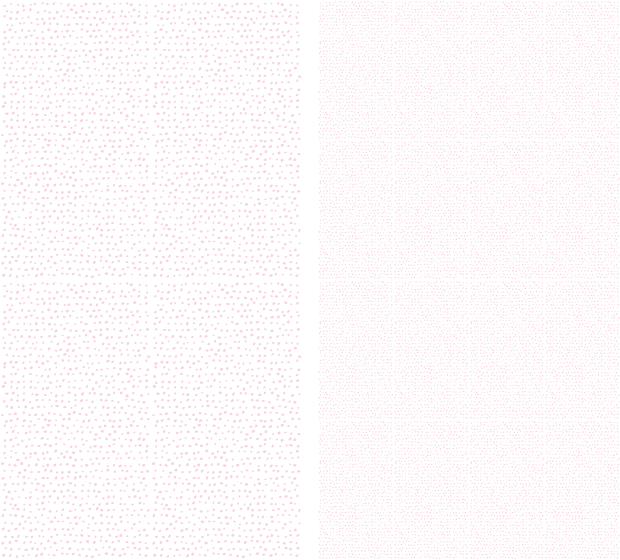
Left: one tile. Right: repeated 2 by 2.
A WebGL 1 fragment shader for this pattern:

```glsl
precision highp float;
// Small hand-dabbed pink dots scattered on white, in a seamless block repeat.
// Each block holds a staggered, jittered grid of tilted ellipses, with a narrow
// blank gutter around the block so that no dot crosses its border.

uniform vec2 u_resolution;

const vec3 PAPER = vec3(1.0);
const vec3 PINK = vec3(0.975, 0.825, 0.865);
const vec2 BLOCKS = vec2(2.0);          // whole repeats across the canvas
const vec2 CELLS = vec2(23.0, 43.0);    // dots across one block
const float GUTTER = 0.5;               // blank strip between blocks, in cells
const float STAGGER = 0.17;             // sideways shift of alternate rows
const vec2 JITTER = vec2(0.44, 0.5);    // full range of random shift
const float RADIUS_MIN = 0.135;
const float RADIUS_MAX = 0.23;
const float STRETCH_MAX = 1.25;         // longest to mean radius
const float TILT = 0.5;                 // mean direction, radians
const float TILT_SPREAD = 1.6;

// Four random values per cell, without sine
vec4 hash42(vec2 p) {
  vec4 q = fract(p.xyxy * vec4(0.1031, 0.1030, 0.0973, 0.1099));
  q += dot(q, q.wzxy + 33.33);
  return fract((q.xxyz + q.yzzw) * q.zywx);
}

// Approximate signed distance to a tilted ellipse
float ellipseDistance(vec2 p, float radius, float stretch, float angle) {
  float c = cos(angle), s = sin(angle);
  vec2 q = vec2(c * p.x + s * p.y, c * p.y - s * p.x);
  return (length(q * vec2(1.0 / stretch, stretch)) - radius);
}

// Signed distance to the dot that belongs to one cell
float dotDistance(vec2 p, vec2 cell) {
  vec4 place = hash42(cell + 7.0);
  vec4 shape = hash42(cell + 131.0);
  vec2 center = cell + 0.5 + (place.xy - 0.5) * JITTER;
  center.x += STAGGER * (2.0 * mod(cell.y, 2.0) - 1.0);
  float radius = mix(RADIUS_MIN, RADIUS_MAX, place.z);
  float stretch = mix(1.0, STRETCH_MAX, shape.x);
  float angle = TILT + (shape.y - 0.5) * TILT_SPREAD;
  return ellipseDistance(p - center, radius, stretch, angle);
}

void main() {
  // Position inside the block, measured in cells
  vec2 span = CELLS + GUTTER;
  vec2 p = fract(gl_FragCoord.xy / u_resolution * BLOCKS) * span - 0.5 * GUTTER;
  float pixel = BLOCKS.y * span.y / u_resolution.y;

  // Nearest dot among the neighbouring cells of this block
  float d = 1.0;
  for (int j = -1; j <= 1; j++) {
    for (int i = -1; i <= 1; i++) {
      vec2 cell = floor(p) + vec2(float(i), float(j));
      bool inside = all(greaterThanEqual(cell, vec2(0.0))) && all(lessThan(cell, CELLS));
      if (inside) d = min(d, dotDistance(p, cell));
    }
  }

  float coverage = clamp(0.5 - d / pixel, 0.0, 1.0);
  gl_FragColor = vec4(mix(PAPER, PINK, coverage), 1.0);
}
```
